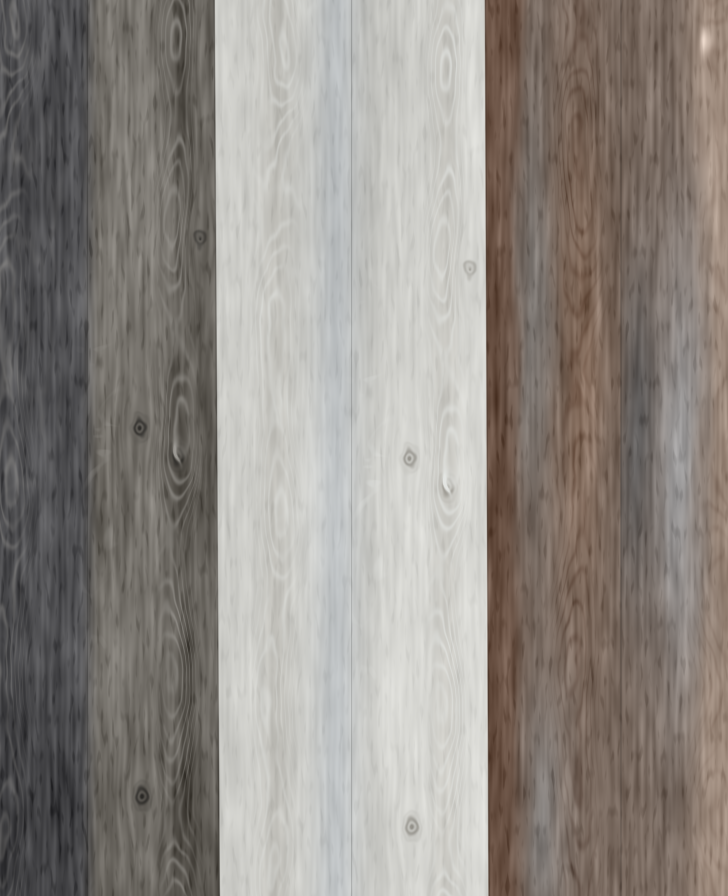
Reproduce this texture procedurally as a WebGL 2 fragment shader.

```glsl
#version 300 es
precision highp float;
// Three pairs of upright oak boards: charcoal, whitewashed and weathered brown.
// Stretched gradient noise makes the grain; contours of a parabola plus noise
// make the cathedral arches; knots push the grain aside and stain it.

#define FINE_GRAIN vec2(165.0, 13.0)
#define SOFT_GRAIN vec2(42.0, 3.0)
#define PORES vec2(190.0, 48.0)
#define RINGS 1.9
#define KNOT_SIZE 0.017
#define PRINT_SHIFT vec2(0.3706, -0.034)
#define SEAM_WIDTH 0.0016

uniform vec2 u_resolution;
out vec4 fragColor;

vec2 gradient(vec2 cell) {
  vec2 h = vec2(dot(cell, vec2(127.1, 311.7)), dot(cell, vec2(269.5, 183.3)));
  return fract(sin(h) * 43758.55) * 2.0 - 1.0;
}

float noise(vec2 p) {
  vec2 i = floor(p), f = fract(p);
  vec2 s = f * f * f * (f * (f * 6.0 - 15.0) + 10.0);
  vec2 e = vec2(1, 0);
  float low = mix(dot(gradient(i), f), dot(gradient(i + e), f - e), s.x);
  float high = mix(dot(gradient(i + e.yx), f - e.yx), dot(gradient(i + 1.0), f - 1.0), s.x);
  return 1.5 * mix(low, high, s.y);
}

// Soft elliptical patch, 1 at its centre
float patchAt(vec2 p, vec2 centre, vec2 radius) {
  vec2 d = (p - centre) / radius;
  return exp(-dot(d, d));
}

float column(float x, float centre, float width) {
  float d = (x - centre) / width;
  return exp(-d * d);
}

float seam(float x, float at) {
  return 1.0 - smoothstep(0.0, SEAM_WIDTH, abs(x - at));
}

// Streaks, broad bands and short pores, about -1 to 1
float grain(vec2 p) {
  float pores = smoothstep(0.1, 0.7, noise(p * PORES + 7.0));
  return 0.65 * noise(p * FINE_GRAIN) + 0.45 * noise(p * SOFT_GRAIN)
       + 0.3 * noise(p * vec2(75.0, 28.0)) - 0.45 * pores;
}

// Nested arches along a wavering vertical axis
float cathedral(vec2 p, float axis, float width) {
  float x = (p.x - axis - 0.008 * noise(vec2(p.y * 5.0, axis * 40.0))) / width;
  float field = 0.8 * x * x + 2.6 * noise(vec2(x * 0.3 + axis * 50.0, p.y * 6.0))
              + 0.16 * noise(p * vec2(70.0, 35.0));
  float line = pow(0.5 + 0.5 * cos(6.2832 * RINGS * field), 3.0);
  return line * exp(-x * x) * (0.65 + 0.5 * noise(p * vec2(30.0, 14.0)));
}

// Shared oak print: x = grain, y = limed lines, z = knot stain
vec3 oak(vec2 p) {
  vec2 knots[4] = vec2[4](vec2(0.192, 0.522), vec2(0.244, 0.490),
                          vec2(0.195, 0.111), vec2(0.275, 0.733));
  float stain = 0.0, lime = 0.0;
  vec2 q = p;
  for (int i = 0; i < 4; i++) {
    vec2 d = p - knots[i];
    float r = length(d * vec2(1.0, 0.85)) + 0.004 * noise(p * 75.0);
    float size = KNOT_SIZE * (i == 3 ? 0.7 : 1.0);
    float core = 1.0 - smoothstep(0.15 * size, size, r);
    stain += core * (0.65 + 0.35 * cos(r * 850.0));
    q.x -= 0.55 * d.x * patchAt(p, knots[i], vec2(0.025, 0.04));
    if (i == 1) {
      float bend = d.x + 0.3 * d.y + 0.006 * noise(p * 60.0);
      lime += 1.6 * column(bend, 0.0, 0.0035) * column(d.y, 0.004, 0.012);
    }
  }
  lime += cathedral(q, 0.243, 0.021) + 0.75 * cathedral(q, 0.008, 0.026);
  lime += 0.3 * cathedral(q, 0.035, 0.055) * smoothstep(0.3, 0.6, p.y);
  float flecks = smoothstep(0.25, 0.65, noise(p * vec2(55.0, 48.0) + 3.0 * noise(p * 14.0)));
  lime += 0.45 * flecks * patchAt(p, vec2(0.14, 0.48), vec2(0.025, 0.22));
  return vec3(grain(q), lime, stain);
}

vec3 charcoalBoards(vec2 p) {
  vec3 o = oak(p);
  float blotch = noise(p * vec2(11.0, 5.0));
  vec3 c = mix(vec3(0.31, 0.31, 0.32), vec3(0.445, 0.43, 0.405), smoothstep(0.108, 0.138, p.x));
  c += 0.05 * blotch + 0.05 * patchAt(p, vec2(0.18, 0.82), vec2(0.05, 0.35));
  c -= 0.13 * column(p.x, 0.252, 0.022) * (0.75 + 0.6 * noise(vec2(p.x * 25.0, p.y * 7.0)));
  c -= 0.05 * smoothstep(0.26, 0.3, p.x) + 0.04 * smoothstep(0.25, 0.0, p.y);
  c += o.x * 0.16;
  c = mix(c, vec3(0.64, 0.63, 0.61), clamp(o.y * 0.6, 0.0, 0.9));
  c *= 1.0 - 0.6 * clamp(o.z, 0.0, 1.0) * (1.0 - min(o.y, 1.0));
  return c * (1.0 - 0.18 * seam(p.x, 0.12));
}

vec3 whitewashedBoards(vec2 p) {
  vec3 o = oak(p - PRINT_SHIFT);
  vec3 c = vec3(0.805, 0.805, 0.787) + 0.025 * noise(p * vec2(12.0, 4.0));
  c += vec3(-0.05, -0.035, -0.01) * column(p.x, 0.462, 0.03);
  c += 0.045 * patchAt(p, vec2(0.58, 0.32), vec2(0.07, 0.3)) + 0.03 * column(p.x, 0.65, 0.025);
  c -= vec3(0.045, 0.05, 0.055) * column(p.x, 0.379, 0.022);
  c -= 0.035 * patchAt(p, vec2(0.45, 0.9), vec2(0.1, 0.25)) + 0.03 * column(p.x, 0.51, 0.02);
  c -= vec3(0.03, 0.035, 0.04) * column(p.x, 0.613, 0.018);
  c += o.x * 0.075;
  c = mix(c, vec3(0.90, 0.91, 0.90), clamp(o.y * 0.65, 0.0, 0.9));
  c -= vec3(0.25, 0.26, 0.27) * clamp(o.z, 0.0, 1.0) * (1.0 - min(o.y, 1.0));
  return c - 0.12 * seam(p.x, 0.483);
}

vec3 weatheredBoards(vec2 p) {
  vec2 w = p + vec2(0.014 * noise(p * vec2(6.0, 4.0)) + 0.01 * noise(p * vec2(50.0, 7.0)), 0.0);
  vec3 c = mix(vec3(0.41, 0.315, 0.26), vec3(0.485, 0.425, 0.385), smoothstep(0.70, 0.735, w.x));
  c = mix(c, vec3(0.52, 0.415, 0.345), 0.75 * patchAt(w, vec2(0.80, 0.6), vec2(0.035, 0.32)));
  // Grey wash worn into the brown
  c = mix(c, vec3(0.47, 0.46, 0.45), 0.75 * patchAt(w, vec2(0.735, 0.66), vec2(0.025, 0.25)));
  c = mix(c, vec3(0.50, 0.50, 0.50), 0.7 * patchAt(w, vec2(0.75, 0.08), vec2(0.03, 0.13)));
  float rightBoard = smoothstep(0.851, 0.854, p.x);
  c = mix(c, vec3(0.61, 0.535, 0.48), rightBoard * smoothstep(0.92, 0.985, w.x));
  c = mix(c, vec3(0.60, 0.60, 0.605), 0.9 * rightBoard * patchAt(w, vec2(0.93, 0.48), vec2(0.035, 0.27)));
  c = mix(c, vec3(0.35, 0.345, 0.345), 0.9 * rightBoard * patchAt(w, vec2(0.874, 0.52), vec2(0.025, 0.19)));
  c += 0.04 * noise(p * vec2(16.0, 5.0)) + 0.15 * grain(p + 2.0);
  float arches = cathedral(p, 0.79, 0.026) + 0.5 * cathedral(p, 0.985, 0.035);
  c -= vec3(0.10, 0.11, 0.11) * arches;
  c += 0.25 * patchAt(w, vec2(0.975, 0.955), vec2(0.006, 0.014));
  return c * (1.0 - 0.2 * seam(p.x, 0.853));
}

void main() {
  vec2 p = gl_FragCoord.xy / u_resolution;
  float soft = 1.0 / u_resolution.x;
  float leftEdge = mix(0.302, 0.295, p.y), rightEdge = mix(0.671, 0.666, p.y);
  vec3 c = mix(charcoalBoards(p), whitewashedBoards(p), smoothstep(-soft, soft, p.x - leftEdge));
  c = mix(c, weatheredBoards(p), smoothstep(-soft, soft, p.x - rightEdge));
  c *= 1.0 - 0.15 * seam(p.x, leftEdge - 0.001) - 0.15 * seam(p.x, rightEdge + 0.001);
  fragColor = vec4(clamp(c, 0.0, 1.0), 1.0);
}
```
